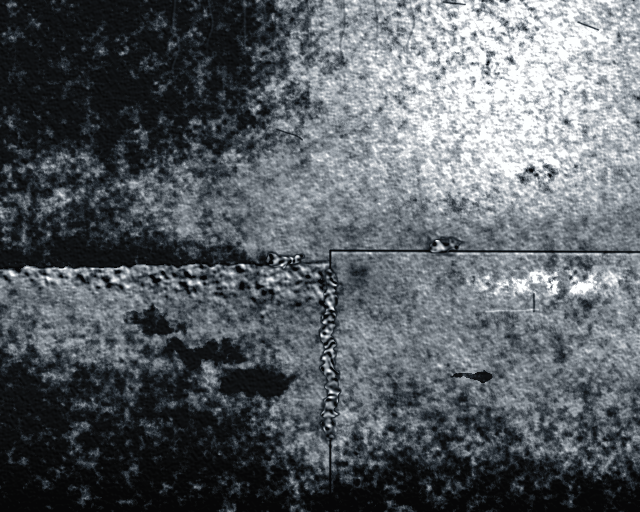
Write a Shadertoy shader that draws this texture.

```glsl
// Worn steel plates meeting in a T-shaped seam, with weld beads and a glare at upper right.
// Soft blobs set the tones, noise thresholds add grime, embossed noise adds grain and spatter.
const float JOINT_X = 0.645;
const float SEAM_WIDTH = 0.002;
const float DARK_TONE = 0.065;
const float STEEL_TONE = 0.47;
const float GLARE = 0.52;
const vec2 GLARE_POS = vec2(0.99, 0.87);
const float GRAIN_FREQ = 210.0;
const float SPATTER_FREQ = 78.0;
const vec2 LIGHT_STEP = vec2(0.6, 0.3);
const vec3 TINT = vec3(-0.028, 0.002, 0.030);

float hash(vec2 p) { return fract(sin(dot(p, vec2(127.1, 311.7))) * 43758.5453); }

float noise(vec2 p) {
    vec2 i = floor(p), f = fract(p);
    f = f * f * (3.0 - 2.0 * f);
    return mix(mix(hash(i), hash(i + vec2(1, 0)), f.x),
        mix(hash(i + vec2(0, 1)), hash(i + vec2(1, 1)), f.x), f.y);
}

float fbm(vec2 p) {
    float sum = 0.0, amp = 0.516;
    for (int i = 0; i < 5; i++) {
        sum += amp * noise(p);
        p = mat2(1.6, 1.2, -1.2, 1.6) * p + 7.3;
        amp *= 0.5;
    }
    return sum;
}

float blob(vec2 p, vec2 center, vec2 radius) {
    vec2 d = (p - center) / radius;
    return exp(-dot(d, d));
}

// Slope of the noise height field toward the light
float emboss(vec2 q) {
    q *= mat2(0.8, 0.6, -0.6, 0.8);
    return noise(q) - noise(q + LIGHT_STEP);
}

float band(float d, float width) {
    float px = 1.0 / iResolution.y;
    return 1.0 - smoothstep(width - px, width + px, abs(d));
}

float stroke(vec2 p, vec2 a, vec2 b) {
    vec2 ab = b - a;
    return band(length(p - a - ab * clamp(dot(p - a, ab) / dot(ab, ab), 0.0, 1.0)), 0.0015);
}

// Each plate gives its share of bare steel (x) and the brightness of that steel (y)
vec2 upperPlate(vec2 p) {
    float bare = smoothstep(0.32, 0.78, p.x) + 0.9 * blob(p, vec2(0.54, 0.59), vec2(0.44, 0.12))
        - 0.5 * blob(p, vec2(0.25, 0.49), vec2(0.30, 0.04));
    bare = min(bare, 1.1) - 0.6 * blob(p, vec2(1.06, 0.665), vec2(0.06, 0.028))
        - 0.4 * blob(p, vec2(0.90, 0.60), vec2(0.10, 0.04));
    float tone = STEEL_TONE + GLARE * blob(p, GLARE_POS, vec2(0.27, 0.31))
        - 0.2 * blob(p, vec2(1.0, 0.54), vec2(0.32, 0.06));
    return vec2(bare, tone);
}

vec2 lowerLeftPlate(vec2 p, vec2 warped) {
    float bare = max(smoothstep(0.2, 0.47, p.y + 0.13 * p.x),
        smoothstep(0.47, 0.62, p.x) * smoothstep(-0.05, 0.24, p.y));
    float stain = blob(warped, vec2(0.31, 0.365), vec2(0.07, 0.024))
        + blob(warped, vec2(0.41, 0.31), vec2(0.09, 0.02))
        + blob(warped, vec2(0.50, 0.25), vec2(0.07, 0.028));
    return vec2(bare - 0.8 * smoothstep(0.25, 0.6, stain), STEEL_TONE - 0.04);
}

vec2 lowerRightPlate(vec2 p, vec2 warped) {
    float tone = STEEL_TONE + 0.08 * smoothstep(0.8, 1.2, p.x) * smoothstep(0.2, 0.45, p.y)
        - 0.13 * blob(p, vec2(0.70, 0.46), vec2(0.05, 0.04))
        + 0.8 * blob(p, vec2(1.06, 0.447), vec2(0.13, 0.022)) * smoothstep(0.35, 0.65, fbm(p * 50.0));
    float stain = blob(warped, vec2(0.92, 0.26), vec2(0.028, 0.013));
    return vec2(smoothstep(-0.03, 0.32, p.y) - smoothstep(0.35, 0.5, stain), tone);
}

// Rippled weld metal over a dark rim; q spans -1 to 1
float addWeld(float tone, vec2 q, vec2 p, float phase) {
    float r = length(q) + 0.9 * (noise(p * 110.0) - 0.5);
    float metal = 0.36 + 0.28 * sin(phase + 3.0 * q.y * q.y + 9.0 * noise(p * 55.0)) + 0.9 * emboss(p * 140.0);
    tone *= 0.3 + 0.7 * smoothstep(0.9, 1.4, r);
    return mix(max(metal, 0.03), tone, smoothstep(0.7, 1.0, r));
}

void mainImage(out vec4 fragColor, in vec2 fragCoord) {
    vec2 p = fragCoord / iResolution.y;
    vec2 warped = p + 0.07 * (vec2(fbm(p * 20.0), fbm(p * 24.0 + 31.0)) - 0.5);
    bool left = p.x < JOINT_X;
    float above = p.y - (left ? 0.473 + 0.016 * p.x + 0.008 * noise(p * 75.0) : 0.514 - 0.005 * p.x);

    // Steel and grime
    vec2 plate = above > 0.0 ? upperPlate(p) : left ? lowerLeftPlate(p, warped) : lowerRightPlate(p, warped);
    float speckle = fbm(p * 105.0) - 0.5;
    float grime = 0.25 * fbm(p * 9.0) + 0.35 * fbm(p * 42.0 + 9.0) - 0.3 + 0.5 * speckle;
    float streak = noise(p * vec2(45.0, 4.0)) - 0.5;
    float bare = smoothstep(-0.55, 0.42, plate.x - 0.5 + 2.3 * grime + 0.2 * streak);
    float tone = mix(DARK_TONE * smoothstep(-0.16, 0.3, p.y), plate.y + 0.9 * grime, bare);
    tone += 1.3 * speckle * max(plate.y - STEEL_TONE, 0.0);

    // Fine grain, then coarse spatter below the left seam
    tone += (0.03 + 0.38 * tone) * emboss(p * GRAIN_FREQ) + 0.16 * tone * emboss(p * 120.0);
    float depth = mix(0.06, 0.15, smoothstep(0.0, 0.6, p.x)) * (0.6 + 0.7 * noise(p * 25.0));
    float spatter = left && above < 0.0 ? 1.0 - smoothstep(0.1 * depth, depth, -above) : 0.0;
    tone += spatter * (0.7 * emboss(p * SPATTER_FREQ) + 0.65 * emboss(p * 135.0));

    // Runs down from the top edge
    for (float k = 0.0; k < 8.0; k++) {
        float x = p.x - 0.333 - 0.066 * k - 0.014 * noise(vec2(p.y * 22.0, k * 5.0));
        float fade = smoothstep(0.8, 0.88, p.y - 0.09 * hash(vec2(k, 3.0)));
        tone += fade * (0.06 * band(x - 0.004, 0.002) - 0.25 * tone * band(x, 0.002));
    }

    // Scratches
    vec2 bent = p + 0.004 * (noise(p * 45.0) - 0.5);
    float cuts = stroke(bent, vec2(1.13, 0.957), vec2(1.167, 0.94)) + stroke(bent, vec2(0.865, 0.995), vec2(0.91, 0.993))
        + stroke(bent, vec2(0.543, 0.748), vec2(0.59, 0.727)) + stroke(bent, vec2(1.041, 0.39), vec2(1.042, 0.425));
    tone *= 1.0 - 0.8 * min(cuts, 1.0);
    tone += 0.25 * stroke(bent, vec2(0.95, 0.392), vec2(1.05, 0.394));

    // Seams, with a lit lower lip
    tone += 0.15 * band(above + 0.005, 0.002);
    tone *= 1.0 - (left ? 0.6 : 0.92) * band(above, SEAM_WIDTH);
    tone *= 1.0 - 0.92 * step(p.y, 0.512) * band(p.x - JOINT_X, SEAM_WIDTH);

    // Weld bead and two lumps
    float sway = 0.012 * (noise(vec2(p.y * 35.0, 8.0)) - 0.5);
    vec2 bead = vec2(pow(abs(p.y - 0.305) / 0.168, 6.0), (p.x - JOINT_X + sway) / 0.013);
    tone = addWeld(tone, bead, p, p.y * 330.0);
    tone = addWeld(tone, (p - vec2(0.552, 0.492)) / vec2(0.042, 0.013), p, p.x * 360.0);
    tone = addWeld(tone, (p - vec2(0.862, 0.519)) / vec2(0.034, 0.014), p, p.x * 240.0);

    // Cool grading
    tone = clamp(tone, 0.025, 1.0);
    float cool = smoothstep(0.0, 0.2, tone) * (1.0 - 0.75 * smoothstep(0.6, 0.95, tone));
    fragColor = vec4(clamp(tone + TINT * cool, 0.0, 1.0), 1.0);
}
```
